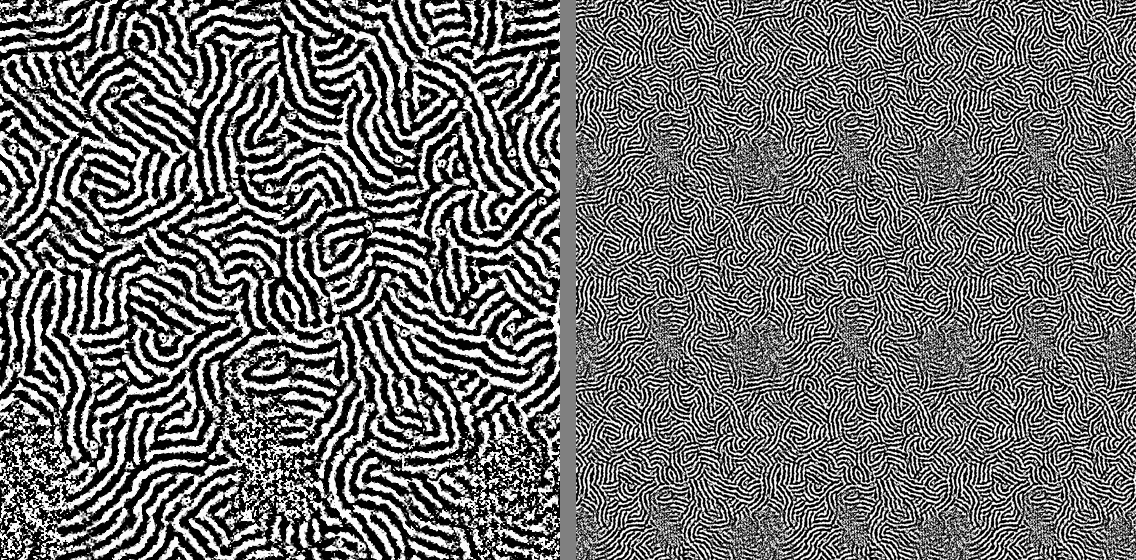
Left, the tile; right, the same tile 3 across and 3 down.
Give the GLSL for this pattern, as a WebGL 2 fragment shader.

```glsl
#version 300 es
precision highp float;

uniform vec2 u_resolution;
out vec4 fragColor;

const float TAU = 6.2831853;
const float STRIPES = 42.0;     // stripe periods across the canvas
const float DOMAIN_GRID = 12.0; // stripe domains per side
const float SPOT_GRID = 16.0;   // spot cells per side
const vec3 BLACK = vec3(0.005);
const vec3 WHITE = vec3(0.985);

float hash(vec2 p, float seed) {
    return fract(sin(dot(p, vec2(127.1, 311.7)) + seed * 74.7) * 43758.5453);
}

vec2 hash2(vec2 p, float seed) {
    return vec2(hash(p, seed), hash(p, seed + 0.5));
}

// Value noise on an n by n grid that wraps at the canvas edge
float noise(vec2 uv, float n, float seed) {
    vec2 p = uv * n;
    vec2 cell = floor(p);
    vec2 f = p - cell;
    f = f * f * (3.0 - 2.0 * f);
    vec2 a = mod(cell, n);
    vec2 b = mod(cell + 1.0, n);
    float low = mix(hash(a, seed), hash(vec2(b.x, a.y), seed), f.x);
    float high = mix(hash(vec2(a.x, b.y), seed), hash(b, seed), f.x);
    return mix(low, high, f.y);
}

// Blend of curved wave domains: arcs around a random focus beside each node
vec2 arcWaves(vec2 uv, float n) {
    vec2 p = uv * n;
    vec2 cell = floor(p);
    vec2 sum = vec2(0.0);
    float total = 0.0;
    for (int y = -1; y <= 1; y++)
    for (int x = -1; x <= 1; x++) {
        vec2 id = cell + vec2(x, y);
        vec2 wrapped = mod(id, n);
        vec2 d = p - id - mix(vec2(0.1), vec2(0.9), hash2(wrapped, 3.0));
        float angle = TAU * hash(wrapped, 5.0);
        float reach = 0.6 + 2.0 * hash(wrapped, 6.0);
        vec2 focus = reach * vec2(cos(angle), sin(angle));
        float phase = TAU * (STRIPES / n * length(d - focus) + hash(wrapped, 7.0));
        float weight = exp(-5.0 * dot(d, d));
        sum += weight * vec2(cos(phase), sin(phase));
        total += weight;
    }
    return sum / total;
}

// Sparse pierced dots: x is the profile, y the coverage
vec2 spots(vec2 uv, float n) {
    vec2 p = uv * n;
    vec2 id = mod(floor(p), n);
    vec2 centre = 0.5 + 0.5 * (hash2(id, 31.0) - 0.5);
    float d = length(fract(p) - centre) / n;
    float profile = cos(TAU * 0.7 * STRIPES * d);
    profile -= 2.2 * (1.0 - smoothstep(0.0005, 0.003, d));
    float present = step(hash(id, 33.0), 0.3);
    return vec2(profile, present * (1.0 - smoothstep(0.009, 0.014, d)));
}

// Three tall, frayed patches where the stripes dissolve
float patches(vec2 uv) {
    float fray = noise(uv, 11.0, 41.0) + 0.8 * noise(uv, 36.0, 42.0) - 0.9;
    float mask = 0.0;
    for (int i = 0; i < 3; i++) {
        float k = float(i);
        vec2 centre = vec2(0.05 + 0.43 * k, 0.09 + 0.1 * hash(vec2(k), 43.0));
        vec2 d = fract(uv - centre + 0.5) - 0.5;
        float r = length(d / vec2(0.08, 0.115)) + 1.2 * fray;
        mask = max(mask, 1.0 - smoothstep(0.5, 1.4, r));
    }
    return mask;
}

void main() {
    vec2 uv = gl_FragCoord.xy / u_resolution;

    // Beaded stripes
    vec2 bulge = vec2(noise(uv, 80.0, 51.0), noise(uv, 80.0, 52.0)) - 0.5;
    vec2 wave = arcWaves(uv + 0.007 * bulge, DOMAIN_GRID);
    float strength = length(wave);
    float stripe = 1.15 * wave.x / (strength + 0.15);

    // Dots between the stripes
    vec2 spot = spots(uv + 0.003 * bulge, SPOT_GRID);
    stripe = mix(stripe, spot.x, spot.y);

    // Speckle along edges, at weak joints and in the patches
    float grain = 2.0 * (noise(uv, 250.0, 61.0) + noise(uv, 350.0, 62.0) - 1.0);
    float clump = noise(uv, 96.0, 63.0) - 0.5;
    float edge = 1.0 - 0.6 * min(stripe * stripe, 1.0);
    float joint = (1.0 - smoothstep(0.06, 0.42, strength)) * (1.0 - spot.y);
    float chaos = max(patches(uv), 0.75 * joint);
    float value = mix(stripe + 0.55 * edge * grain, 1.7 * grain + 0.6 * clump, chaos);

    // Soft threshold
    float ink = clamp(0.5 + (value - 0.16) / 0.68, 0.0, 1.0);
    fragColor = vec4(mix(BLACK, WHITE, ink), 1.0);
}
```
